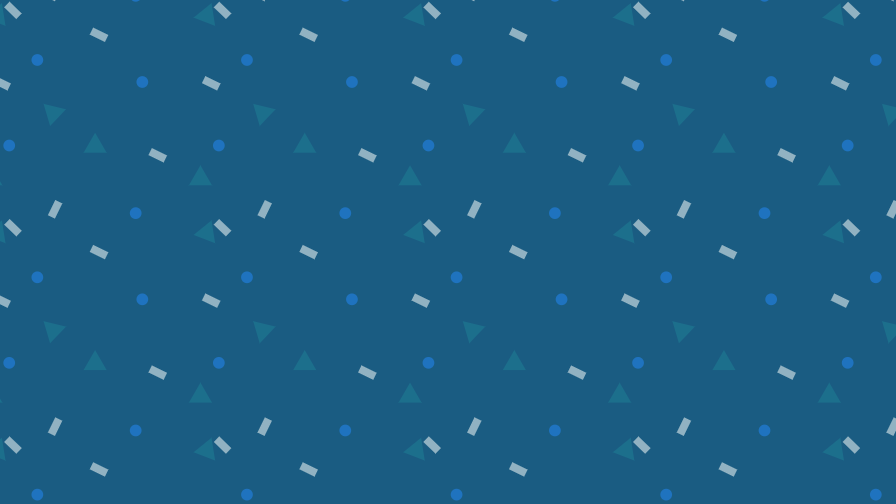
Give the GLSL for this pattern, as a WebGL 2 fragment shader.

```glsl
#version 300 es
precision highp float;

uniform vec2 u_resolution;
out vec4 outColor;

// Lengths are in hundredths of the canvas height
#define PERIOD vec2(41.59, 43.12)
#define DOT_RADIUS 1.16
#define BAR_HALF vec2(1.68, 0.78)
#define TRIANGLE_INRADIUS 1.32
#define GROUND_COLOR vec3(0.10, 0.36, 0.51)
#define TRIANGLE_COLOR vec3(0.11, 0.435, 0.55)
#define BAR_COLOR vec3(0.57, 0.70, 0.76)
#define DOT_COLOR vec3(0.12, 0.45, 0.75)

// Centre in the tile, then heading in degrees
const vec3 TRIANGLES[4] = vec3[4](
    vec3(41.02, 96.92, 189.0), vec3(10.56, 77.57, -103.6),
    vec3(18.87, 71.02, 90.0), vec3(39.77, 64.56, 90.0));
const vec3 BARS[5] = vec3[5](
    vec3(2.57, 97.94, -44.0), vec3(19.65, 93.10, -26.0),
    vec3(0.32, 83.47, -26.0), vec3(31.30, 69.19, -26.0),
    vec3(10.93, 58.47, 64.0));
const vec2 DOTS[4] = vec2[4](
    vec2(7.41, 88.10), vec2(28.24, 83.73),
    vec2(1.83, 71.13), vec2(26.92, 57.71));

// Offset from the nearest repeat of a centre
vec2 wrapOffset(vec2 p, vec2 center) {
    vec2 d = p - center;
    return d - PERIOD * floor(d / PERIOD + 0.5);
}

// Wrapped position in the frame of a turned piece
vec2 toLocal(vec2 p, vec3 piece) {
    vec2 d = wrapOffset(p, piece.xy);
    float a = radians(piece.z);
    vec2 axis = vec2(cos(a), sin(a));
    return vec2(dot(d, axis), dot(d, vec2(-axis.y, axis.x)));
}

float sdBar(vec2 p) {
    vec2 q = abs(p) - BAR_HALF;
    return length(max(q, 0.0)) + min(max(q.x, q.y), 0.0);
}

// Equilateral triangle with its apex along +x
float sdTriangle(vec2 p) {
    return max(-p.x, 0.5 * p.x + 0.8660 * abs(p.y)) - TRIANGLE_INRADIUS;
}

float coverage(float dist, float pixel) {
    return clamp(0.5 - dist / pixel, 0.0, 1.0);
}

void main() {
    float pixel = 100.0 / u_resolution.y;
    vec2 p = gl_FragCoord.xy * pixel;

    // Nearest distance to each kind of confetti
    float triangleDist = 1e3;
    float barDist = 1e3;
    float dotDist = 1e3;
    for (int i = 0; i < 4; i++) {
        triangleDist = min(triangleDist, sdTriangle(toLocal(p, TRIANGLES[i])));
        dotDist = min(dotDist, length(wrapOffset(p, DOTS[i])) - DOT_RADIUS);
    }
    for (int i = 0; i < 5; i++) {
        barDist = min(barDist, sdBar(toLocal(p, BARS[i])));
    }

    // Layers from back to front
    vec3 color = GROUND_COLOR;
    color = mix(color, TRIANGLE_COLOR, coverage(triangleDist, pixel));
    color = mix(color, DOT_COLOR, coverage(dotDist, pixel));
    color = mix(color, BAR_COLOR, coverage(barDist, pixel));
    outColor = vec4(color, 1.0);
}
```
